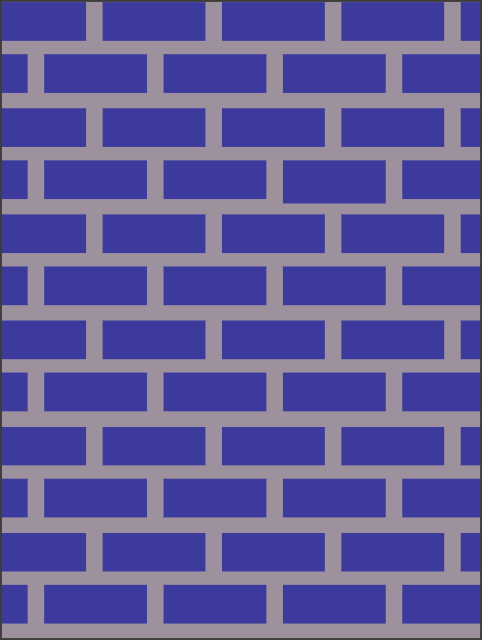
A Shadertoy shader for this pattern:

```glsl
// Flat running-bond brick wall: blue bricks in pale mauve mortar, thin dark frame.
// Courses repeat in pairs with uneven joints; each brick is a box distance,
// and a single brick hangs slightly lower into its bed joint.

// Signed distance to an axis-aligned box centred on the origin.
float boxDistance(vec2 p, vec2 halfSize) {
    vec2 q = abs(p) - halfSize;
    return length(max(q, 0.0)) + min(max(q.x, q.y), 0.0);
}

// Distance to the nearest brick; p is in canvas heights, measured from the top left.
float brickDistance(vec2 p) {
    const vec2 brick = vec2(0.1607, 0.0605);
    const vec2 period = vec2(0.18652, 0.16582); // one brick across, two courses down

    // Select the course within its pair.
    float y = p.y - 0.0033;
    float pair = floor(y / period.y);
    y -= pair * period.y;
    bool lowerCourse = y > 0.071;
    float courseTop = lowerCourse ? 0.0814 : 0.0;

    // Select the brick along the course, splitting cells mid-joint.
    float courseLeft = lowerCourse ? 0.0690 : -0.0262;
    float x = p.x - courseLeft - 0.5 * brick.x;
    float column = floor(x / period.x + 0.5);
    x -= column * period.x;

    // The one irregular brick is taller at its lower edge.
    bool irregular = lowerCourse && pair == 1.0 && column == 2.0;
    float height = brick.y + (irregular ? 0.0069 : 0.0);
    return boxDistance(vec2(x, y - courseTop - 0.5 * height),
                       0.5 * vec2(brick.x, height));
}

// Antialiased coverage of the inside of a distance field.
float coverage(float d) {
    return clamp(0.5 - d * iResolution.y, 0.0, 1.0);
}

void mainImage(out vec4 fragColor, in vec2 fragCoord) {
    vec2 canvas = vec2(iResolution.x / iResolution.y, 1.0);
    vec2 p = fragCoord / iResolution.y;
    p.y = 1.0 - p.y;

    // Bricks over mortar.
    vec3 mortar = vec3(0.62, 0.57, 0.62);
    vec3 brickBlue = vec3(0.238, 0.228, 0.618);
    vec3 color = mix(mortar, brickBlue, coverage(brickDistance(p)));

    // Dark frame around the canvas.
    float inside = boxDistance(p - 0.5 * canvas, 0.5 * canvas - 0.003);
    color = mix(vec3(0.24, 0.24, 0.23), color, coverage(inside));

    fragColor = vec4(color, 1.0);
}
```
